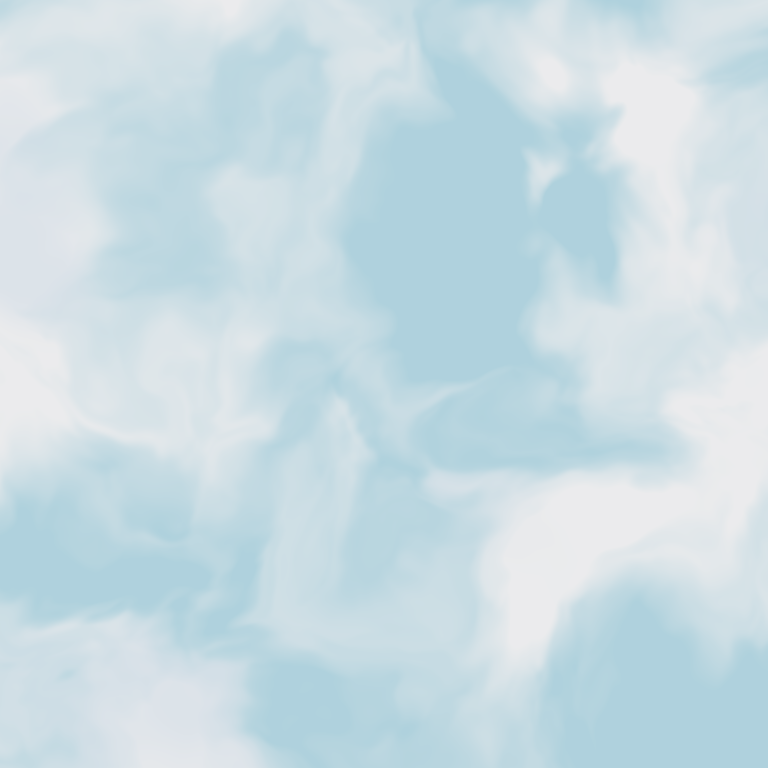
Give the GLSL for this texture, as a WebGL 1 fragment shader.

```glsl
precision highp float;
// Soft, hazy white clouds drifting over a pale blue sky.
uniform vec2 u_resolution;

float hash(vec2 cell) {
  vec3 p = fract(vec3(cell.xyx) * 0.1031);
  p += dot(p, p.yzx + 33.33);
  return fract((p.x + p.y) * p.z);
}

// Value noise with quintic interpolation, free of visible cell edges.
float noise(vec2 p) {
  vec2 cell = floor(p);
  vec2 f = fract(p);
  vec2 w = f * f * f * (f * (f * 6.0 - 15.0) + 10.0);
  float low = mix(hash(cell), hash(cell + vec2(1.0, 0.0)), w.x);
  float high = mix(hash(cell + vec2(0.0, 1.0)), hash(cell + vec2(1.0, 1.0)), w.x);
  return mix(low, high, w.y);
}

// Few octaves keep the clouds blurry; each is rotated to hide the grid.
float fbm(vec2 p) {
  mat2 turn = mat2(0.8, 0.6, -0.6, 0.8);
  float sum = 0.0;
  float total = 0.0;
  float amplitude = 0.5;
  for (int i = 0; i < 4; i++) {
    sum += amplitude * noise(p);
    total += amplitude;
    p = turn * p * 2.03 + 17.3;
    amplitude *= 0.43;
  }
  return sum / total;
}

vec2 fbmPair(vec2 p) {
  return vec2(fbm(p), fbm(p + vec2(45.2, 31.3)));
}

void main() {
  vec2 p = gl_FragCoord.xy / u_resolution.y * 4.8 + vec2(23.0, 61.0);

  // Two rounds of domain warping fold the noise into wisps.
  vec2 drift = fbmPair(p * 0.7);
  vec2 swirl = fbmPair(p + 1.5 * drift + vec2(8.3, 2.8));
  float density = fbm(p + 1.7 * swirl);

  // Clamping leaves flat patches of clear sky.
  float cover = clamp((density - 0.29) / 0.43, 0.0, 1.0);

  vec3 sky = vec3(0.685, 0.82, 0.865);
  vec3 cloud = vec3(0.92, 0.922, 0.928);
  vec3 haze = vec3(0.825, 0.867, 0.905);
  vec3 color = mix(sky, cloud, cover);

  // Lavender haze veils some of the thicker cloud.
  float veil = smoothstep(0.52, 0.8, drift.x) * smoothstep(0.2, 0.6, cover);
  color = mix(color, haze, 0.6 * veil);

  gl_FragColor = vec4(color, 1.0);
}
```
